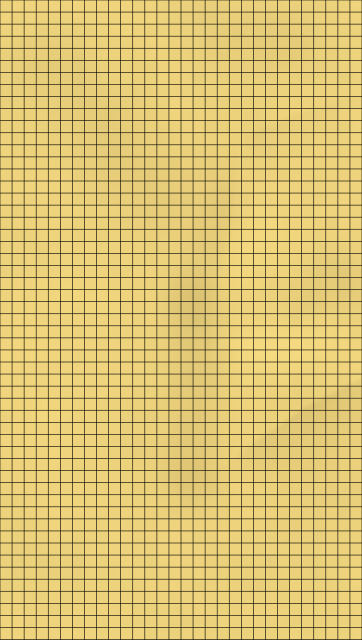
A WebGL 2 fragment shader for this pattern:

```glsl
#version 300 es
precision highp float;
// Fine dark square grid over softly creased golden paper.

#define COLUMNS 30.0      // cells across the canvas width
#define LINE_WIDTH 0.054  // line width as a share of a cell
#define MOTTLE 0.035      // strength of the cloudy tone
#define GRAIN 0.012       // strength of the fine paper grain
#define CELL_VARIATION 0.012
#define FOLD_DEPTH 0.055  // darkening beside a crease

uniform vec2 u_resolution;
out vec4 fragColor;

const vec3 PAPER = vec3(0.932, 0.827, 0.487);
const vec3 INK = vec3(0.055, 0.045, 0.025);

float hash(vec2 p) {
  vec3 q = fract(vec3(p.xyx) * 0.1031);
  q += dot(q, q.yzx + 33.33);
  return fract((q.x + q.y) * q.z);
}

float noise(vec2 p) {
  vec2 i = floor(p), f = fract(p);
  f = f * f * (3.0 - 2.0 * f);
  return mix(mix(hash(i), hash(i + vec2(1, 0)), f.x),
             mix(hash(i + vec2(0, 1)), hash(i + vec2(1, 1)), f.x), f.y);
}

float fbm(vec2 p) {
  float sum = 0.0, weight = 0.5;
  for (int i = 0; i < 4; i++) {
    sum += weight * noise(p);
    p = p * 2.03 + 17.0;
    weight *= 0.5;
  }
  return sum / 0.9375;
}

// Soft streak around the segment a-b.
float streak(vec2 p, vec2 a, vec2 b, float radius) {
  vec2 ab = b - a;
  float along = clamp(dot(p - a, ab) / dot(ab, ab), 0.0, 1.0);
  float d = length(p - a - ab * along) / radius;
  return exp(-d * d);
}

// Shade with a crisp edge on a-b, fading away to the right of its direction.
float crease(vec2 p, vec2 a, vec2 b, float fade, float bow) {
  vec2 ab = b - a;
  float span = length(ab);
  vec2 dir = ab / span;
  float along = dot(p - a, dir) / span;
  float side = dot(p - a, vec2(dir.y, -dir.x)) + bow * along * (1.0 - along);
  float ends = smoothstep(-0.1, 0.3, along) * (1.0 - smoothstep(0.85, 1.3, along));
  return ends * smoothstep(-0.008, 0.012, side) * exp(-max(side, 0.0) / fade);
}

// Brightness of the paper; p spans 0 to 1 across the width.
float paperTone(vec2 p) {
  vec2 q = p + 0.04 * (vec2(fbm(p * 4.0), fbm(p * 4.0 + 31.0)) - 0.5);
  float shade = 0.0;
  // Creases
  shade += crease(q, vec2(0.63, 0.49), vec2(1.02, 0.73), 0.13, 0.06);
  shade += 0.55 * crease(q, vec2(0.65, 1.38), vec2(0.92, 1.49), 0.10, 0.03);
  shade += 0.5 * crease(q, vec2(0.61, 0.95), vec2(0.65, 1.33), -0.10 + 0.20, 0.0) * -0.6;
  // Dark hollows
  shade += 0.95 * streak(q, vec2(0.54, 0.46), vec2(0.54, 0.92), 0.085);
  shade += 0.65 * streak(q, vec2(0.54, 0.92), vec2(0.60, 1.22), 0.065);
  shade += 0.50 * streak(q, vec2(0.17, 1.56), vec2(0.27, 1.45), 0.13);
  shade += 0.50 * streak(q, vec2(0.36, 1.30), vec2(0.42, 1.24), 0.12);
  shade += 0.50 * streak(q, vec2(0.62, 1.66), vec2(0.76, 1.66), 0.10);
  shade += 0.55 * streak(q, vec2(0.85, 0.93), vec2(0.94, 1.00), 0.08);
  // Raised, lighter areas
  shade -= 0.50 * streak(q, vec2(0.70, 0.80), vec2(0.88, 0.84), 0.07);
  shade -= 0.35 * streak(q, vec2(0.10, 0.62), vec2(0.14, 0.90), 0.14);
  shade -= 0.35 * streak(q, vec2(0.68, 1.03), vec2(0.74, 1.14), 0.09);
  float mottle = MOTTLE * (fbm(p * vec2(6.0, 5.0) + 8.0) - 0.5);
  float grain = GRAIN * (fbm(p * 130.0) - 0.5);
  return 1.0 - FOLD_DEPTH * shade + mottle + grain;
}

// Share of a pixel covered by the lines along each axis.
vec2 lineCoverage(vec2 grid, float pixel) {
  vec2 d = abs(fract(grid + 0.5) - 0.5);
  float halfLine = 0.5 * LINE_WIDTH;
  vec2 overlap = min(d + 0.5 * pixel, halfLine) - max(d - 0.5 * pixel, -halfLine);
  return clamp(overlap / pixel, 0.0, 1.0);
}

void main() {
  vec2 p = gl_FragCoord.xy / u_resolution.x;
  // Rows are counted from the top edge
  vec2 grid = COLUMNS * vec2(p.x, u_resolution.y / u_resolution.x - p.y);

  float tone = paperTone(p) + CELL_VARIATION * (hash(floor(grid)) - 0.5);
  vec2 cover = lineCoverage(grid, COLUMNS / u_resolution.x);
  float ink = 1.0 - (1.0 - cover.x) * (1.0 - cover.y);
  fragColor = vec4(mix(PAPER * tone, INK, ink), 1.0);
}
```
